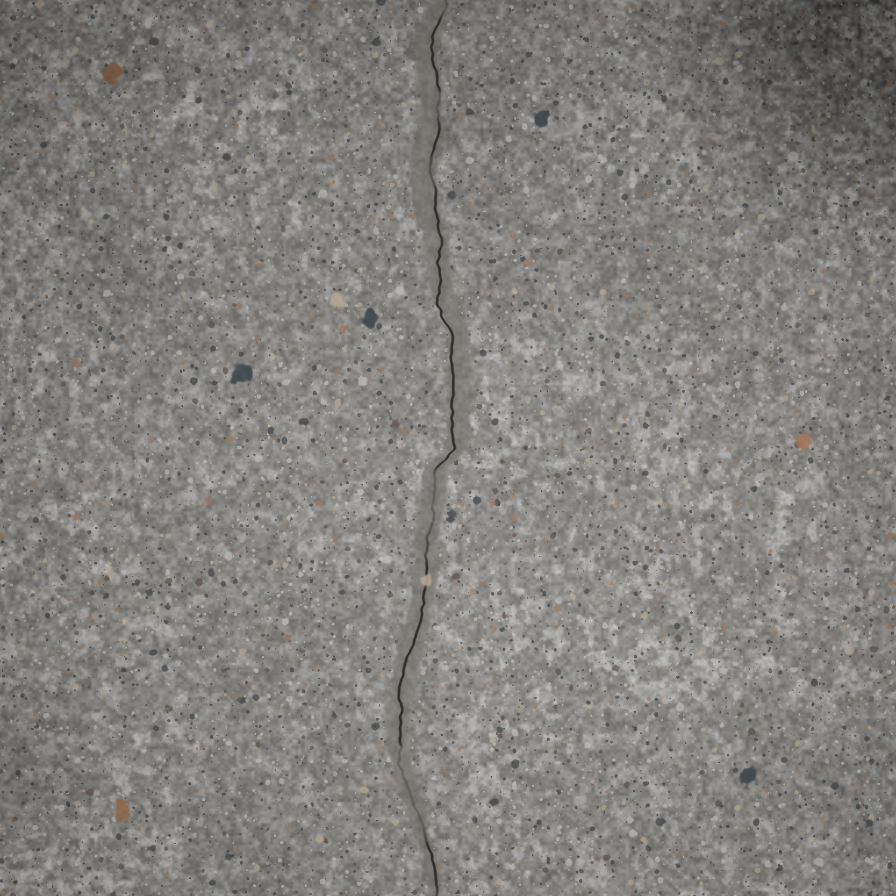
Give the GLSL for this texture, as a three.js fragment shader.

```glsl
// Weathered concrete slab with a mortar-filled crack wandering from top to bottom.
// Value noise makes the cement grain, jittered grids scatter the pebbles, and a sum
// of smooth ramps bends the crack; a broad falloff lights the slab from below centre.
#define LIGHT_CENTER vec2(0.55, 0.40)
#define LIGHT_LEVEL 0.565
#define LIGHT_FALLOFF 0.25
#define CORNER_SHADE 0.16
#define GRAIN 0.23
#define MOTTLE 0.15
#define FILL_WIDTH 0.014
#define CRACK_WIDTH 0.0011
#define CEMENT_TINT vec3(1.012, 1.0, 0.975)

varying vec2 vUv;

float hash(vec2 p) {
  vec3 q = fract(vec3(p.xyx) * 0.1031);
  q += dot(q, q.yzx + 33.33);
  return fract((q.x + q.y) * q.z);
}

float noise(vec2 p) {
  vec2 cell = floor(p), f = fract(p);
  f = f * f * (3.0 - 2.0 * f);
  return mix(mix(hash(cell), hash(cell + vec2(1.0, 0.0)), f.x),
             mix(hash(cell + vec2(0.0, 1.0)), hash(cell + 1.0), f.x), f.y);
}

float fbm(vec2 p) {
  float sum = 0.0, amp = 0.5;
  for (int i = 0; i < 4; i++) {
    sum += amp * noise(p);
    p = p * 2.03 + 17.3;
    amp *= 0.5;
  }
  return sum / 0.9375;
}

// Horizontal position of the crack at height y
float crackPath(float y) {
  float x = 0.484 - 0.041 * smoothstep(0.0, 0.19, y);
  x += 0.031 * smoothstep(0.19, 0.36, y) + 0.010 * smoothstep(0.36, 0.47, y);
  x += 0.020 * smoothstep(0.47, 0.50, y) - 0.014 * smoothstep(0.62, 0.67, y);
  x -= 0.008 * smoothstep(0.74, 0.805, y) - 0.010 * smoothstep(0.805, 0.87, y);
  x -= 0.006 * smoothstep(0.87, 0.948, y) - 0.015 * smoothstep(0.948, 1.0, y);
  return x;
}

// Pebble colour: dark slate, brown, ochre, cream or pale quartz
vec3 pebbleColor(float pick) {
  vec3 c = mix(vec3(0.24, 0.26, 0.27), vec3(0.36, 0.31, 0.28), step(0.28, pick));
  c = mix(c, vec3(0.60, 0.47, 0.37), step(0.46, pick));
  c = mix(c, vec3(0.71, 0.66, 0.58), step(0.58, pick));
  return mix(c, vec3(0.74, 0.74, 0.72), step(0.76, pick));
}

// One jittered pebble per occupied grid cell: colour and coverage
vec4 pebbles(vec2 uv, float count, float share, float seed) {
  vec2 p = uv * count + seed, cell = floor(p);
  vec2 jitter = vec2(hash(cell + 3.1), hash(cell + 8.7));
  vec2 d = fract(p) - mix(vec2(0.3), vec2(0.7), jitter);
  d.x *= 0.8 + 0.5 * hash(cell + 5.9);
  float radius = mix(0.09, 0.25, pow(hash(cell + 12.4), 2.0));
  float edge = length(d) + 0.10 * (noise(p * 6.0) - 0.5);
  float cover = 1.0 - smoothstep(radius - 0.07, radius + 0.05, edge);
  return vec4(pebbleColor(hash(cell + 21.6)), cover * step(hash(cell + 31.2), share));
}

// A larger single stone with a ragged outline
void stone(inout vec3 col, vec2 uv, vec2 center, float radius, vec3 tint) {
  float d = length(uv - center) + 0.007 * (noise(uv * 150.0) - 0.5);
  col = mix(col, tint, 0.85 * (1.0 - smoothstep(radius - 0.002, radius + 0.002, d)));
}

void main() {
  vec2 uv = vUv;

  // Broad lighting
  vec2 away = uv - LIGHT_CENTER;
  float light = LIGHT_LEVEL - LIGHT_FALLOFF * dot(away, away);
  light -= CORNER_SHADE * (1.0 - smoothstep(0.0, 0.36, length(uv - 1.0)));

  // Mortar filling beside the crack
  float pathX = crackPath(uv.y);
  float shift = 0.009 * smoothstep(0.46, 0.53, uv.y) - 0.019 * smoothstep(0.63, 0.78, uv.y);
  float ragged = 0.014 * (fbm(uv * 45.0) - 0.5);
  float width = FILL_WIDTH * mix(0.55, 1.0, smoothstep(0.0, 0.3, uv.y));
  float fill = 1.0 - smoothstep(width - 0.004, width + 0.003, abs(uv.x - pathX - shift) + ragged);

  // Cement: soft patches, pale flecks and fine grain
  float patches = fbm(uv * 7.0 + 4.0) - 0.5;
  float fleck = smoothstep(0.48, 0.72, fbm(uv * 85.0)) - 0.3;
  float grain = 0.55 * (noise(uv * 150.0) - 0.5) + 0.45 * (noise(uv * 290.0 + 9.0) - 0.5);
  float tone = light + MOTTLE * patches * 0.8 + fleck * (0.085 + 0.2 * patches) + GRAIN * grain;
  vec3 col = tone * mix(CEMENT_TINT, vec3(1.0), clamp(fleck, 0.0, 1.0));

  // Scattered aggregate, from grit up to gravel
  for (int i = 0; i < 4; i++) {
    float k = float(i);
    vec4 peb = pebbles(uv + 0.004 * k, 125.0 / (1.0 + 0.55 * k), 0.42 - 0.10 * k, 37.0 * k);
    col = mix(col, peb.rgb * light / 0.54, 0.72 * peb.a);
  }
  vec3 slate = vec3(0.22, 0.26, 0.28), rust = vec3(0.56, 0.40, 0.29), cream = vec3(0.72, 0.66, 0.58);
  stone(col, uv, vec2(0.605, 0.867), 0.008, slate);
  stone(col, uv, vec2(0.269, 0.582), 0.011, slate);
  stone(col, uv, vec2(0.413, 0.645), 0.010, slate);
  stone(col, uv, vec2(0.835, 0.134), 0.009, slate);
  stone(col, uv, vec2(0.124, 0.919), 0.011, rust * 0.8);
  stone(col, uv, vec2(0.897, 0.507), 0.008, rust * 1.15);
  stone(col, uv, vec2(0.137, 0.096), 0.010, rust);
  stone(col, uv, vec2(0.378, 0.665), 0.008, cream);

  // Smooth mortar, then the broken hairline
  vec3 mortar = (light * 0.87 + 0.10 * grain) * vec3(1.02, 1.0, 0.95);
  col = mix(col, mortar, 0.88 * fill);
  float wander = 0.008 * (noise(vec2(uv.y * 48.0, 2.0)) - 0.5) + 0.003 * (noise(vec2(uv.y * 150.0, 7.0)) - 0.5);
  float gap = abs(uv.x - pathX - wander);
  float broken = smoothstep(0.12, 0.4, noise(vec2(uv.y * 26.0, 5.0)));
  float hairline = 1.0 - smoothstep(CRACK_WIDTH * 0.4, CRACK_WIDTH * 2.2, gap);
  col = mix(col, vec3(0.17, 0.16, 0.15), 0.9 * hairline * mix(0.25, 1.0, broken));
  col *= 1.0 - 0.10 * exp(-gap * 280.0);
  stone(col, uv, vec2(0.475, 0.353), 0.007, cream);

  gl_FragColor = vec4(clamp(col, 0.0, 1.0), 1.0);
}
```
